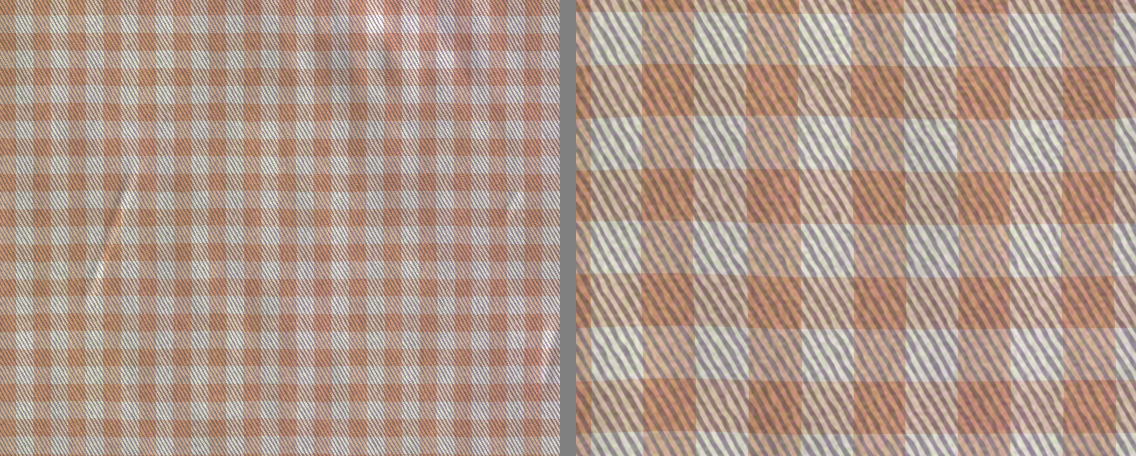
Left: the whole. Right: its middle third, enlarged.
Reproduce this texture procedurally as a Shadertoy shader.

```glsl
float hash(vec2 p) {
    return fract(sin(dot(p, vec2(127.1, 311.7))) * 43758.5453);
}

float noise(vec2 p) {
    vec2 i = floor(p), f = fract(p);
    f = f * f * (3.0 - 2.0 * f);
    return mix(mix(hash(i), hash(i + vec2(1, 0)), f.x),
               mix(hash(i + vec2(0, 1)), hash(i + vec2(1, 1)), f.x), f.y);
}

float fbm(vec2 p) {
    float sum = 0.0, amp = 0.5;
    for (int i = 0; i < 4; i++) {
        sum += amp * noise(p);
        p = p * 2.03 + 17.3;
        amp *= 0.5;
    }
    return sum;
}

// Raised ridge from a to b: lit along its line, shaded on one side
float crease(vec2 p, vec2 a, vec2 b, float width) {
    vec2 ab = b - a;
    float along = dot(p - a, ab) / dot(ab, ab);
    float side = dot(p - a, normalize(vec2(-ab.y, ab.x))) / width;
    float shadowSide = side + 1.7;
    float ends = smoothstep(-0.1, 0.2, along) * (1.0 - smoothstep(0.75, 1.15, along));
    return ends * (exp(-side * side) - 0.8 * exp(-shadowSide * shadowSide));
}

void mainImage(out vec4 fragColor, in vec2 fragCoord) {
    // One unit is one check repeat: 16 across, 13 down
    vec2 p = fragCoord / iResolution.y * 13.0;
    float pixel = 13.0 / iResolution.y;

    // Slightly uneven cloth
    vec2 cloth = p + 0.05 * (vec2(noise(p * 0.8), noise(p * 0.8 + 40.0)) - 0.5);

    // Dyed bands, half of each repeat in both directions
    vec2 bandDist = abs(fract(cloth + vec2(0.3, 0.2)) - 0.5);
    bandDist.y = 0.5 - bandDist.y;
    vec2 dyed = 1.0 - smoothstep(-0.7 * pixel, 0.7 * pixel, bandDist - 0.25);

    // Steep twill ribs running down to the right, broken into short floats
    float rib = (cloth.x + 0.58 * cloth.y) * 9.0;
    float breakup = noise(vec2(rib * 1.5, cloth.y * 9.0)) - 0.5;
    float ridge = 0.5 + 0.5 * sin(6.28318 * rib + 1.2 * breakup);
    ridge = smoothstep(0.08, 0.85, ridge + 0.3 * breakup);

    // Warp shows more on the ridges, weft in the grooves
    float dye = mix(dyed.y, dyed.x, mix(0.38, 0.62, ridge));
    vec3 ridgeColor = mix(vec3(0.84, 0.83, 0.78), vec3(0.77, 0.57, 0.46), dye);
    vec3 grooveColor = mix(vec3(0.57, 0.54, 0.56), vec3(0.55, 0.42, 0.37), dye);
    vec3 color = mix(grooveColor, ridgeColor, ridge);

    // Yarn grain with a little colour speckle
    float grain = noise(p * 30.0) - 0.5;
    float speckle = noise(p * 23.0 + 70.0) - 0.5;
    color += 0.10 * grain + 0.07 * speckle * vec3(0.4, -0.5, 1.0);

    // Soft vertical folds, strongest near the upper right
    vec2 gather = (p - vec2(11.3, 12.0)) / vec2(2.6, 1.9);
    float gathered = exp(-dot(gather, gather));
    float fold = fbm(vec2(p.x * 1.6 + 0.3 * p.y, p.y * 0.55)) - 0.47;
    float shade = fold * (0.16 + 0.48 * gathered);

    // Pressed creases
    shade += 0.13 * crease(p, vec2(3.95, 8.3), vec2(2.45, 4.1), 0.13);
    shade += 0.09 * crease(p, vec2(14.9, 7.6), vec2(14.4, 6.6), 0.12);
    shade -= 0.16 * crease(p, vec2(16.0, 3.8), vec2(15.6, 1.7), 0.16);
    color *= 1.0 + shade;

    // Lilac tint toward the right, warmer tint toward the left
    float tint = fbm(p * 0.45 + 9.0) - 0.5 + 0.045 * (p.x - 8.0) + 0.5 * gathered;
    color += 0.035 * tint * vec3(0.3, -0.35, 1.0);

    fragColor = vec4(clamp(color, 0.0, 1.0), 1.0);
}
```
